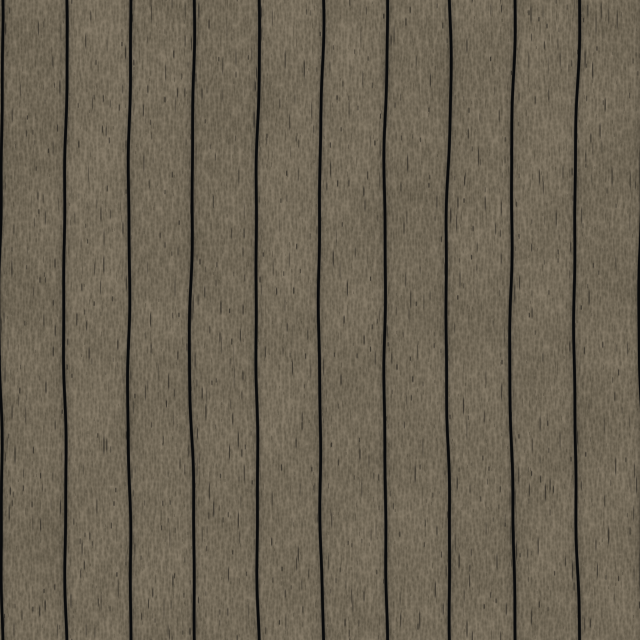
Write a WebGL 2 fragment shader that draws this texture.

```glsl
#version 300 es
precision highp float;

uniform vec2 u_resolution;
out vec4 fragColor;

#define PLANKS 10.0
#define SEAM_OFFSET 0.004
#define SEAM_HALF_WIDTH 0.0022
#define SEAM_BOW 0.0030
#define SEAM_WOBBLE 0.0011
#define GRAIN_AMOUNT 0.80
#define SPECKLE_AMOUNT 0.60
#define BLOTCH_AMOUNT 0.16
#define FLECK_DENSITY 0.24
#define FIBRE_DENSITY 0.40

const float TAU = 6.2831853;
const vec3 WOOD_LIGHT = vec3(0.49, 0.45, 0.38);
const vec3 WOOD_DARK = vec3(0.36, 0.33, 0.27);
const vec3 FLECK_COLOR = vec3(0.19, 0.175, 0.15);
const vec3 SEAM_COLOR = vec3(0.035, 0.038, 0.042);

vec3 hash3(vec2 p) {
    vec3 q = fract(p.xyx * vec3(0.1031, 0.1030, 0.0973));
    q += dot(q, q.yxz + 33.33);
    return fract((q.xxy + q.yzz) * q.zyx);
}

// Tiling cellular noise: distance to the nearest scattered point
float cellular(vec2 uv, vec2 cells, float seed) {
    vec2 p = uv * cells, base = floor(p);
    float nearest = 4.0;
    for (int j = -1; j <= 1; j++)
        for (int i = -1; i <= 1; i++) {
            vec2 cell = base + vec2(i, j);
            vec2 point = cell + hash3(mod(cell, cells) + seed).xy;
            nearest = min(nearest, length(p - point));
        }
    return nearest;
}

// Short vertical pores, one candidate per cell
float pores(vec2 uv, vec2 cells, float density, float halfWidth, float soft, float seed) {
    vec2 p = uv * cells, base = floor(p);
    float cover = 0.0;
    for (int j = -1; j <= 1; j++)
        for (int i = -1; i <= 1; i++) {
            vec2 cell = base + vec2(i, j);
            vec3 rnd = hash3(mod(cell, cells) + seed);
            vec3 form = hash3(mod(cell, cells) + seed + 57.0);
            vec2 d = abs(p - cell - rnd.xy) / cells;
            float halfLength = mix(0.15, 0.62, form.x * form.x) / cells.y;
            float taper = 1.0 - smoothstep(0.4 * halfLength, halfLength, d.y);
            float line = 1.0 - smoothstep(halfWidth - soft, halfWidth + soft, d.x);
            float strength = step(rnd.z, density) * mix(0.35, 1.0, form.y);
            cover = max(cover, line * taper * strength);
        }
    return cover;
}

// Sideways drift of one seam along its height
float seamDrift(float id, float y) {
    vec3 rnd = hash3(vec2(mod(id, PLANKS), 7.0));
    float bow = -SEAM_BOW * mix(0.4, 1.5, rnd.x) * (1.0 - cos(TAU * y));
    float wobble = sin(TAU * (2.0 * y + rnd.y)) + 0.9 * sin(TAU * (3.0 * y + rnd.z))
        + 0.4 * sin(TAU * (6.0 * y + rnd.x));
    return bow + SEAM_WOBBLE * wobble;
}

// Broad uneven weathering from layered sines
float blotches(vec2 uv) {
    vec2 a = TAU * uv;
    return 0.4 * sin(3.0 * a.x + 2.0 * sin(2.0 * a.y) + a.y)
        + 0.35 * sin(5.0 * a.y - 4.0 * a.x + 1.5 * sin(3.0 * a.x))
        + 0.25 * sin(11.0 * a.x + 7.0 * a.y + 2.0 * sin(4.0 * a.y));
}

void main() {
    vec2 uv = gl_FragCoord.xy / u_resolution;
    float pixel = 1.0 / min(u_resolution.x, u_resolution.y);

    // Nearest seam and the plank this point lies on
    float id = floor((uv.x - SEAM_OFFSET) * PLANKS + 0.5);
    float side = uv.x - SEAM_OFFSET - id / PLANKS - seamDrift(id, uv.y);
    float seamDist = abs(side);
    float plank = mod(id - step(side, 0.0), PLANKS);

    // Weathered grain
    float grain = cellular(uv, vec2(230.0, 46.0), 3.0) - 0.45;
    float speckle = cellular(uv, vec2(210.0, 150.0), 19.0) - 0.45;
    float tone = 0.74 + GRAIN_AMOUNT * grain + SPECKLE_AMOUNT * speckle;
    tone += BLOTCH_AMOUNT * blotches(uv);
    tone += 0.14 * (hash3(vec2(plank, 31.0)).x - 0.5);
    vec3 color = mix(WOOD_DARK, WOOD_LIGHT, clamp(tone, -0.2, 1.25));

    // Faint fibres and darker pores
    float soft = max(0.6 * pixel, 0.0006);
    float fibre = pores(uv, vec2(170.0, 52.0), FIBRE_DENSITY, 0.0009, soft, 41.0);
    float fleck = pores(uv, vec2(110.0, 32.0), FLECK_DENSITY, 0.0010, soft, 83.0);
    color = mix(color, WOOD_DARK * 0.85, 0.5 * fibre);
    color = mix(color, FLECK_COLOR, 0.8 * fleck);

    // Rounded plank edges and dark seam
    color *= 1.0 - 0.32 * exp(-seamDist / 0.0040);
    float seamSoft = max(0.75 * pixel, 0.0010);
    float seam = 1.0 - smoothstep(SEAM_HALF_WIDTH - seamSoft, SEAM_HALF_WIDTH + seamSoft, seamDist);
    fragColor = vec4(mix(color, SEAM_COLOR, seam), 1.0);
}
```
